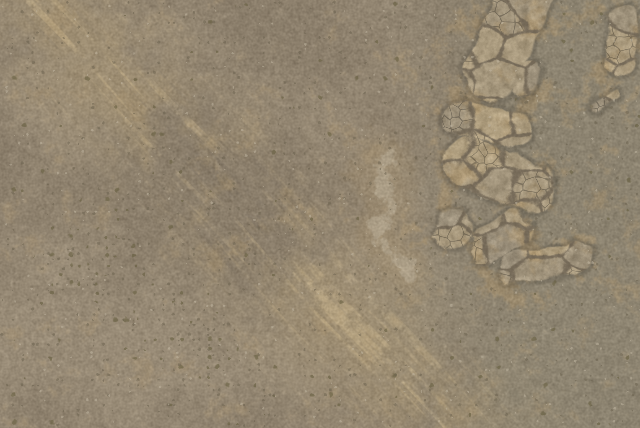
A WebGL 2 fragment shader for this texture:

```glsl
#version 300 es
precision highp float;
// Dry, dusty ground seen from above: layered gradient noise for soil and grain,
// stretched noise for a diagonal band of wheel ruts, and noise-warped capsules
// cut by Voronoi cracks for the weathered outcrops of pale stone.
uniform vec2 u_resolution;
out vec4 fragColor;

vec2 hash2(vec2 p) {
    vec3 q = fract(p.xyx * vec3(.1031, .1030, .0973));
    q += dot(q, q.yzx + 33.33);
    return fract((q.xx + q.yz) * q.zy);
}

float corner(vec2 cell, vec2 offset, vec2 f) {
    return dot(hash2(cell + offset) * 2. - 1., f - offset);
}

float noise(vec2 p) {
    p += 57.;
    vec2 i = floor(p), f = fract(p), u = f * f * f * (f * (f * 6. - 15.) + 10.);
    return mix(mix(corner(i, vec2(0, 0), f), corner(i, vec2(1, 0), f), u.x),
               mix(corner(i, vec2(0, 1), f), corner(i, vec2(1, 1), f), u.x), u.y);
}

float fbm(vec2 p) {
    float sum = 0., amp = 1.;
    for (int i = 0; i < 5; i++) {
        sum += amp * noise(p);
        p = mat2(1.6, 1.2, -1.2, 1.6) * p + 7.3;
        amp *= .55;
    }
    return sum;
}

float capsule(vec2 p, vec2 a, vec2 b, float r) {
    vec2 pa = p - a, ba = b - a;
    return length(pa - ba * clamp(dot(pa, ba) / dot(ba, ba), 0., 1.)) - r;
}

// x: gap between the two nearest sites, yz: id of the nearest cell
vec3 voronoi(vec2 p) {
    vec2 base = floor(p), id = base;
    float near = 9., second = 9.;
    for (int k = 0; k < 9; k++) {
        vec2 cell = base + vec2(k % 3 - 1, k / 3 - 1);
        float d = length(cell + .15 + .7 * hash2(cell) - p);
        if (d < near) { second = near; near = d; id = cell; }
        else second = min(second, d);
    }
    return vec3(second - near, id);
}

// Sparse round flecks, one candidate per grid cell
float flecks(vec2 p, float freq, float share, float size) {
    vec2 c = p * freq, id = floor(c), r = hash2(id + freq);
    float d = length(c - id - .35 - .3 * r) + .25 * noise(c * 3.);
    float radius = size * (.5 + r.y);
    return step(hash2(id + 91.).x, share) * smoothstep(radius, radius * .4, d);
}

float outcrop(vec2 p) {
    float d = capsule(p, vec2(1.23, 1.02), vec2(1.15, .83), .066);
    d = min(d, capsule(p, vec2(1.24, .84), vec2(1.22, .79), .022));
    d = min(d, capsule(p, vec2(1.08, .72), vec2(1.20, .70), .042));
    d = min(d, capsule(p, vec2(1.09, .62), vec2(1.24, .56), .058));
    d = min(d, capsule(p, vec2(1.06, .47), vec2(1.06, .46), .040));
    d = min(d, capsule(p, vec2(1.14, .43), vec2(1.20, .46), .042));
    d = min(d, capsule(p, vec2(1.20, .375), vec2(1.35, .40), .036));
    d = min(d, capsule(p, vec2(1.46, .95), vec2(1.45, .86), .036));
    return min(d, capsule(p, vec2(1.39, .75), vec2(1.44, .78), .010));
}

void main() {
    vec2 p = gl_FragCoord.xy / u_resolution.y;
    float broad = fbm(p * 2.7), medium = fbm(p * 11. + 4.), fine = fbm(p * 42.);
    float grain = noise(p * 165.) + .7 * noise(p * 95. + 20.);

    // Soil: warm on the left, greyer on the right
    vec3 color = mix(vec3(.545, .495, .42), vec3(.60, .548, .467),
                     smoothstep(-.5, .5, broad + .35 * medium));
    color = mix(color, vec3(.548, .518, .445), .75 * smoothstep(.85, 1.25, p.x + .15 * broad));

    // Diagonal dusty band with ruts
    vec2 q = p - vec2(.645, .414);
    float along = dot(q, vec2(.68, -.73)), across = dot(q, vec2(.73, .68));
    across += .012 * noise(vec2(along * 3., 2.));
    float band = exp(-pow(across / .15, 2.));
    float dust = band * smoothstep(-.5, .6, medium + broad + .2);
    color = mix(color, vec3(.635, .565, .44), .6 * dust);
    float ruts = noise(vec2(across * 62., along * 1.8)) + .5 * noise(vec2(across * 130., along * 4.));
    float worn = smoothstep(-.45, .3, medium + .5 * fine);
    color += vec3(.085, .075, .05) * band * worn * (smoothstep(.08, .4, ruts) - .5 * smoothstep(.1, .45, -ruts));

    // Ochre patches, strongest around the stones
    float rock = outcrop(p + .022 * vec2(noise(p * 17.), noise(p * 17. + 31.)) + .006 * fine);
    float halo = exp(-max(rock, 0.) * 9.);
    float ochre = smoothstep(.15, .75, medium + .5 * fine + .25 * halo);
    color = mix(color, vec3(.64, .55, .405), ochre * (.3 + .3 * halo));

    // Faint, half buried stone beside the band
    float buried = min(capsule(p, vec2(.885, .63), vec2(.91, .52), .018),
                       capsule(p, vec2(.88, .46), vec2(.95, .36), .010));
    buried += .06 * medium + .022 * fine;
    color = mix(color, vec3(.64, .56, .43), .4 * smoothstep(.07, .0, buried));
    color = mix(color, vec3(.70, .65, .56), .75 * smoothstep(.008, -.010, buried));

    // Slabs split by cracks, with a dark rim
    vec2 warped = p + .016 * vec2(noise(p * 22. + 8.), noise(p * 22. + 50.));
    vec3 slab = voronoi(warped * vec2(10., 13.));
    vec2 kind = hash2(slab.yz + 17.);
    float chips = voronoi(warped * 36.).x;
    vec3 stone = mix(vec3(.60, .555, .475), vec3(.705, .635, .505), kind.x);
    stone = mix(stone, vec3(.67, .575, .42), .6 * smoothstep(.0, .5, medium));
    stone += .10 * fine * vec3(1., .97, .9);
    stone *= 1. - .24 * step(.55, kind.y) * smoothstep(.13, .02, chips);
    stone = mix(vec3(.47, .425, .355), stone, smoothstep(.02, .15, slab.x + .1 * fine));
    color *= 1. - .15 * smoothstep(.014, .0, abs(rock - .003));
    color = mix(color, stone, smoothstep(.003, -.004, rock));

    // Grain, scrub, pebbles
    float bare = smoothstep(-.01, .01, rock);
    color += (.07 * grain + .045 * fine) * vec3(1., .98, .92) * mix(.6, 1., bare);
    float scrub = smoothstep(.13, .0, capsule(p, vec2(.17, .42), vec2(.52, .12), .01) + .08 * medium);
    color = mix(color, vec3(.40, .37, .25), bare * .6 * flecks(p, 46., .04 + .3 * scrub, .24));
    color = mix(color, vec3(.41, .375, .30), bare * .5 * flecks(p + 3., 85., .07 + .12 * scrub, .3));
    color = mix(color, vec3(.76, .72, .64), .5 * flecks(p + 9., 100., .025, .3));
    fragColor = vec4(color, 1.);
}
```
